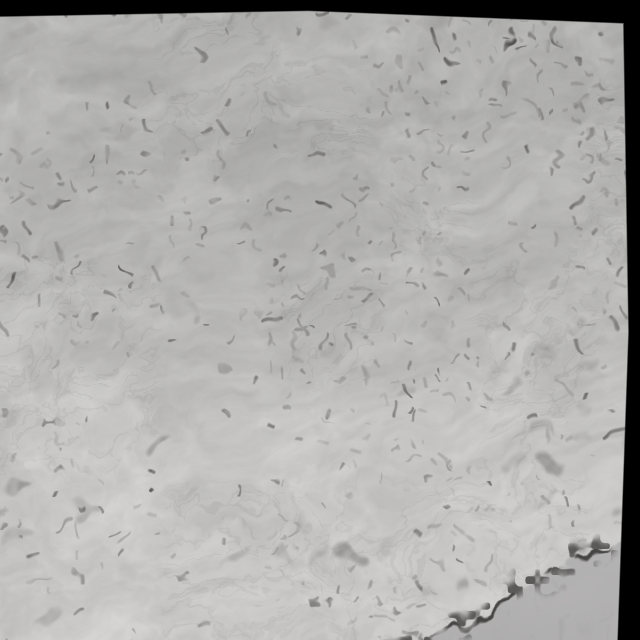
Reproduce this texture procedurally as a WebGL 1 fragment shader.

```glsl
precision highp float;
// Pale weathered stone slab with wormlike dark flecks and a cracked corner, on black.
uniform vec2 u_resolution;

const vec3 STONE_TOP = vec3(0.698, 0.697, 0.688);
const vec3 STONE_BOTTOM = vec3(0.785, 0.783, 0.778);
const vec3 CORNER_GREY = vec3(0.695, 0.69, 0.692);
const vec3 FLECK_COLOR = vec3(0.25, 0.245, 0.24);
const float MOTTLE = 0.11;         // contrast of the cloudy surface
const float WRINKLE = 0.035;       // depth of the faint creases
const float BAND_ANGLE = 0.36;     // tilt of the lower bands, in radians
const float CRACK_SLOPE = 0.54;
const float CRACK_START = 0.68;    // where the crack meets the lower edge

float hash(vec2 p) {
  return fract(sin(dot(p, vec2(127.1, 311.7))) * 43758.5453);
}

float noise(vec2 p) {
  vec2 i = floor(p), f = fract(p);
  f = f * f * f * (f * (f * 6.0 - 15.0) + 10.0);
  return mix(mix(hash(i), hash(i + vec2(1.0, 0.0)), f.x),
             mix(hash(i + vec2(0.0, 1.0)), hash(i + vec2(1.0, 1.0)), f.x), f.y);
}

float fbm(vec2 p) {
  float sum = 0.0, amp = 0.5;
  for (int i = 0; i < 5; i++) {
    sum += amp * noise(p);
    p = mat2(0.8, 0.6, -0.6, 0.8) * p * 2.03 + 17.3;
    amp *= 0.5;
  }
  return sum / 0.969;
}

vec2 rotate(vec2 p, float a) {
  float c = cos(a), s = sin(a);
  return vec2(c * p.x + s * p.y, c * p.y - s * p.x);
}

float segment(vec2 p, vec2 halfAxis) {
  float t = clamp(dot(p, halfAxis) / dot(halfAxis, halfAxis), -1.0, 1.0);
  return length(p - halfAxis * t);
}

// Short random strokes, one per grid cell, gathered into clusters.
float flecks(vec2 p, float scale, float density, float width, float spread) {
  vec2 q = p * scale;
  q += 0.55 * (vec2(noise(q * 1.7), noise(q * 1.7 + 41.0)) - 0.5);
  vec2 cell = floor(q);
  float ink = 0.0;
  for (int y = -1; y <= 1; y++) {
    for (int x = -1; x <= 1; x++) {
      vec2 id = cell + vec2(float(x), float(y));
      vec2 key = id + scale;
      float cluster = smoothstep(0.38, 0.78, noise(id / scale * vec2(6.0, 9.0) + scale));
      float present = step(hash(key + 3.1), density * (0.12 + cluster));
      vec2 center = id + 0.2 + 0.6 * vec2(hash(key + 5.7), hash(key + 9.2));
      float angle = BAND_ANGLE + spread * (hash(key + 13.4) - 0.5);
      float halfLength = mix(0.06, 0.38, pow(hash(key + 21.8), 1.5));
      float d = segment(q - center, halfLength * vec2(cos(angle), sin(angle)));
      float strength = mix(0.25, 1.0, pow(hash(key + 30.5), 2.0));
      ink = max(ink, present * strength * (1.0 - smoothstep(0.15 * width, width, d)));
    }
  }
  return ink;
}

// Cloudy base, brighter below, with swirling creases that tilt into bands.
vec3 stone(vec2 p) {
  float height = smoothstep(0.1, 0.85, p.y - 0.06 * (p.x - 0.5));
  vec3 color = mix(STONE_BOTTOM, STONE_TOP, height);
  vec2 banded = rotate(p, BAND_ANGLE * (1.0 - 0.4 * height));
  vec2 warp = vec2(fbm(p * 7.0), fbm(p * 7.0 + 23.0)) - 0.5;
  float cloud = fbm(banded * vec2(7.0, 13.0) + 2.0 * warp);
  float grain = fbm(banded * vec2(32.0, 52.0) + 5.0 * warp);
  float crease = abs(fbm(banded * vec2(17.0, 34.0) + 6.0 * warp + 60.0) - 0.5);
  float creased = smoothstep(0.4, 0.65, noise(p * 6.0 + 8.0));
  color += MOTTLE * (cloud - 0.5) + 0.7 * MOTTLE * (grain - 0.5);
  return color - WRINKLE * creased * (1.0 - smoothstep(0.0, 0.06, crease));
}

void main() {
  vec2 p = gl_FragCoord.xy / u_resolution;
  float pixel = 1.0 / min(u_resolution.x, u_resolution.y);
  vec3 color = stone(p);

  // Fine worms, specks and wider soft smudges along the bands.
  float ink = 0.75 * flecks(p, 27.0, 0.5, 0.13, 4.5);
  ink = max(ink, 0.55 * flecks(p + 0.37, 46.0, 0.35, 0.2, 6.0));
  float lower = 1.0 - smoothstep(0.25, 0.6, p.y);
  ink = max(ink, (0.12 + 0.25 * lower) * flecks(p + 0.71, 17.0, 0.5, 0.22, 1.2));
  ink *= 0.55 + 0.6 * noise(p * 90.0);

  // Smooth grey corner behind a ragged, broken crack.
  float line = CRACK_SLOPE * (p.x - CRACK_START);
  float ragged = 0.05 * (fbm(p * 16.0) - 0.5) + 0.018 * (noise(p * 55.0) - 0.5);
  float gap = (p.y - line + ragged) / sqrt(1.0 + CRACK_SLOPE * CRACK_SLOPE);
  float corner = 1.0 - smoothstep(-0.005, 0.003, gap);
  vec3 cornerColor = CORNER_GREY + 0.03 * (fbm(p * 12.0) - 0.5);
  color = mix(color, cornerColor, corner);
  ink *= 1.0 - 0.9 * corner;
  float broken = smoothstep(0.3, 0.6, noise(p * 34.0 + 7.0));
  float crack = broken * (1.0 - smoothstep(0.001, 0.0065, abs(gap)));
  float crumbs = smoothstep(0.57, 0.74, noise(p * 75.0)) * (1.0 - smoothstep(0.004, 0.028, abs(gap - 0.006)));
  ink = max(ink, max(0.95 * crack, 0.8 * crumbs));
  color = mix(color, FLECK_COLOR, clamp(ink, 0.0, 1.0));

  // Slightly bowed slab outline against black.
  float top = min(0.974 + 0.0187 * p.x, 0.983 - 0.0396 * (p.x - 0.482));
  float right = min(0.99 - 0.0166 * p.y, 0.965 + 0.0354 * p.y);
  float inside = smoothstep(-pixel, pixel, min(top - p.y, right - p.x));
  gl_FragColor = vec4(color * inside, 1.0);
}
```
